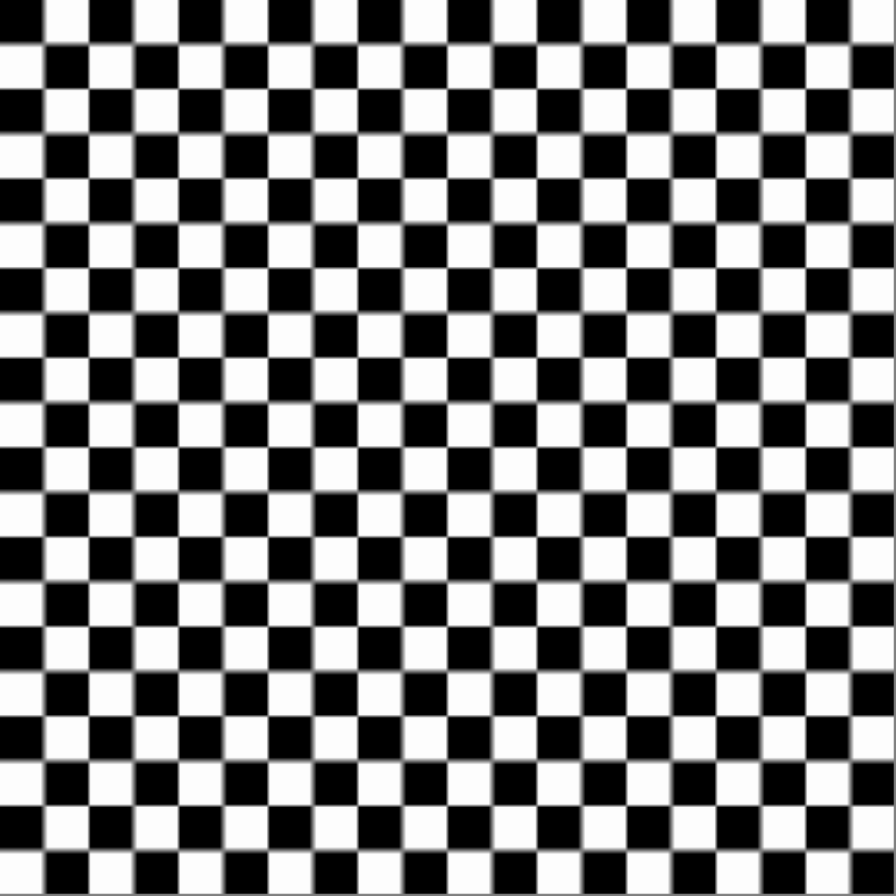
Write a WebGL 2 fragment shader that draws this pattern.

```glsl
#version 300 es
precision highp float;
// Black and white checkerboard of 20 by 20 cells (10 by 10 repeats).
// Each axis gives a signed square wave with soft flanks; the product of the
// two waves sets the tone. Every second flank is wider, leaving a grey seam.

uniform vec2 u_resolution;
out vec4 fragColor;

const float CELLS = 20.0;          // cells across and down
const float SEAM_HALF = 0.0040;    // half width of the soft grey flanks
const float CRISP_HALF = 0.0019;   // half width of the sharper flanks
const float SHIFT = 0.0007;        // small offset toward the upper left
const float RIM_OUTER = 0.0012;    // grey rim along the right and bottom
const float RIM_INNER = 0.0036;
const vec3 BLACK = vec3(0.0);
const vec3 WHITE = vec3(0.992);

// Square wave from +1 to -1 along one axis, with flanks of alternating width.
float cellWave(float position, float halfPixel) {
    float edge = round(position * CELLS);
    float odd = mod(edge, 2.0);
    float flank = max(mix(CRISP_HALF, SEAM_HALF, odd), halfPixel);
    float ramp = clamp((position - edge / CELLS) / flank, -1.0, 1.0);
    return ramp * (1.0 - 2.0 * odd);
}

void main() {
    vec2 uv = gl_FragCoord.xy / u_resolution;
    vec2 fromTopLeft = vec2(uv.x, 1.0 - uv.y);
    vec2 halfPixel = 0.5 / u_resolution;

    // Start beyond the first flank so the left and top borders stay solid.
    vec2 p = max(fromTopLeft + SHIFT, max(vec2(CRISP_HALF), halfPixel));
    float checker = cellWave(p.x, halfPixel.x) * cellWave(p.y, halfPixel.y);

    // Fade to mid grey along the right and bottom borders.
    vec2 rim = smoothstep(vec2(RIM_OUTER), vec2(RIM_INNER), 1.0 - fromTopLeft);
    checker *= rim.x * rim.y;

    fragColor = vec4(mix(WHITE, BLACK, 0.5 + 0.5 * checker), 1.0);
}
```
